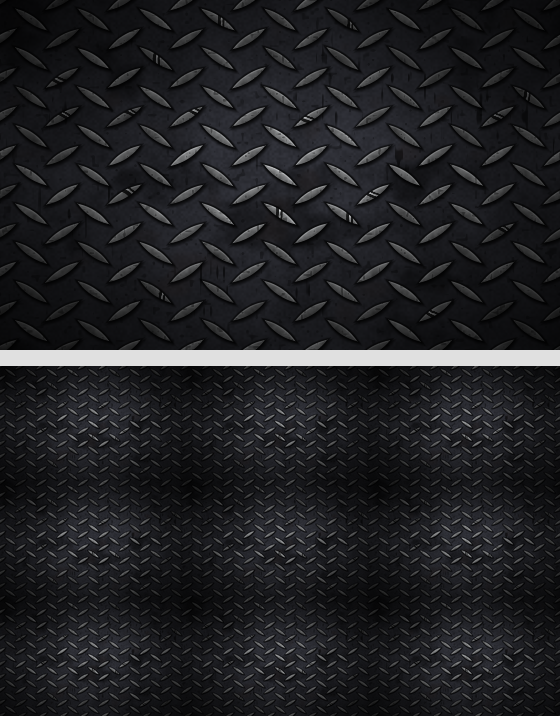
Top, the tile; bottom, the same tile 3 across and 3 down.
Give the GLSL for this texture, as a Shadertoy shader.

```glsl
float hash(vec2 p) {
    return fract(sin(dot(p, vec2(127.1, 311.7))) * 43758.5453);
}

// Value noise that wraps after a whole number of lattice steps
float noise(vec2 uv, vec2 period) {
    vec2 p = uv * period, i = floor(p), f = fract(p);
    f = f * f * (3.0 - 2.0 * f);
    vec2 a = mod(i, period), b = mod(i + 1.0, period);
    return mix(mix(hash(a), hash(vec2(b.x, a.y)), f.x),
               mix(hash(vec2(a.x, b.y)), hash(b), f.x), f.y);
}

float fbm(vec2 uv, vec2 period) {
    float sum = 0.0, amp = 0.5;
    for (int i = 0; i < 4; i++) {
        sum += amp * noise(uv, period);
        period *= 2.0;
        amp *= 0.5;
    }
    return sum;
}

// Pointed lens along x: half length a, half width b
float lens(vec2 p, float a, float b) {
    float radius = (a * a + b * b) / (2.0 * b);
    return length(vec2(p.x, abs(p.y) + radius - b)) - radius;
}

vec3 steelPlate(vec2 uv) {
    float mottle = fbm(uv, vec2(13.0, 8.0));
    float grain = noise(uv, vec2(240.0, 150.0));
    vec3 color = vec3(0.158, 0.162, 0.186) * (0.62 + 0.6 * mottle + 0.22 * grain);

    // Grime, pits and upright scratches
    float grime = smoothstep(0.52, 0.72, fbm(uv + 0.37, vec2(10.0, 7.0)));
    float pits = smoothstep(0.8, 0.95, noise(uv, vec2(120.0, 76.0)));
    float scratch = smoothstep(0.78, 0.92, noise(uv, vec2(170.0, 18.0)))
                  * smoothstep(0.62, 0.8, noise(uv, vec2(11.0, 9.0)));
    color *= (1.0 - 0.4 * grime) * (1.0 - 0.3 * pits) * (1.0 - 0.55 * scratch);

    // Faint rust
    float rust = smoothstep(0.8, 0.95, noise(uv + 0.21, vec2(17.0, 13.0))) * mottle;
    return mix(color, vec3(0.17, 0.13, 0.12), 0.4 * rust);
}

void mainImage(out vec4 fragColor, in vec2 fragCoord) {
    vec2 uv = fragCoord / iResolution.xy;
    float px = 1.0 / iResolution.y;
    vec3 color = steelPlate(uv);
    float speckle = noise(uv, vec2(180.0, 112.0));
    float blotch = fbm(uv, vec2(48.0, 30.0));

    // Two interleaved 9 by 9 grids of treads, leaning opposite ways
    for (int k = 0; k < 2; k++) {
        float family = float(k);
        vec2 grid = uv * 9.0 + 0.5 * family;
        vec2 id = mod(floor(grid), 9.0) + 20.0 * family;
        vec2 p = (fract(grid) - 0.5) * vec2(1.6, 1.0) / 9.0;
        float vary = hash(id + 3.1);
        float angle = mix(-0.6, 0.55, family) + 0.05 * (vary - 0.5);
        vec2 along = vec2(cos(angle), sin(angle));
        mat2 toTread = mat2(along.x, -along.y, along.y, along.x);
        vec2 q = toTread * p;
        float halfLength = 0.056 + 0.004 * hash(id + 7.7);
        float d = lens(q, halfLength, 0.0115) + 0.0012 * (blotch - 0.5);

        // Cast shadow and dark foot
        float shade = lens(toTread * (p - vec2(0.003, -0.005)), halfLength, 0.0125);
        color *= 1.0 - 0.6 * smoothstep(0.009, -0.003, shade);
        color *= 1.0 - 0.6 * smoothstep(0.006, 0.0, d);

        // Polished face, lit from above
        float across = clamp(q.y / 0.0115, -1.0, 1.0);
        float tone = 0.4 + 0.1 * across + 0.2 * (blotch - 0.45) + 0.1 * (speckle - 0.5);
        tone *= 0.85 + 0.3 * vary;
        tone += 0.1 * smoothstep(0.003, 0.0, abs(d + 0.0035)) * step(0.0, q.y);
        tone *= 1.0 - 0.4 * smoothstep(0.7, 0.95, speckle);

        // Gouges on a few worn treads
        float worn = step(0.89, hash(id + 1.3));
        float cut = q.x - 0.05 * (hash(id + 5.9) - 0.5) + 0.6 * q.y + 0.012 * (blotch - 0.5);
        float gouge = smoothstep(0.0065, 0.0035, abs(cut))
                    + smoothstep(0.004, 0.002, abs(cut - 0.014));
        float chip = smoothstep(0.004, 0.001, abs(cut - 0.0075));
        tone = tone * (1.0 - 0.8 * worn * min(gouge, 1.0)) + 0.16 * worn * chip;

        float face = smoothstep(0.5 * px, -0.7 * px, d + 0.001);
        color = mix(color, tone * vec3(0.99, 1.0, 1.01), face);
    }

    // Soft pool of light, dark toward the borders
    vec2 glow = sin(3.14159 * uv);
    glow = mix(vec2(0.5, 0.55), vec2(1.08), glow * glow);
    fragColor = vec4(color * glow.x * glow.y, 1.0);
}
```
